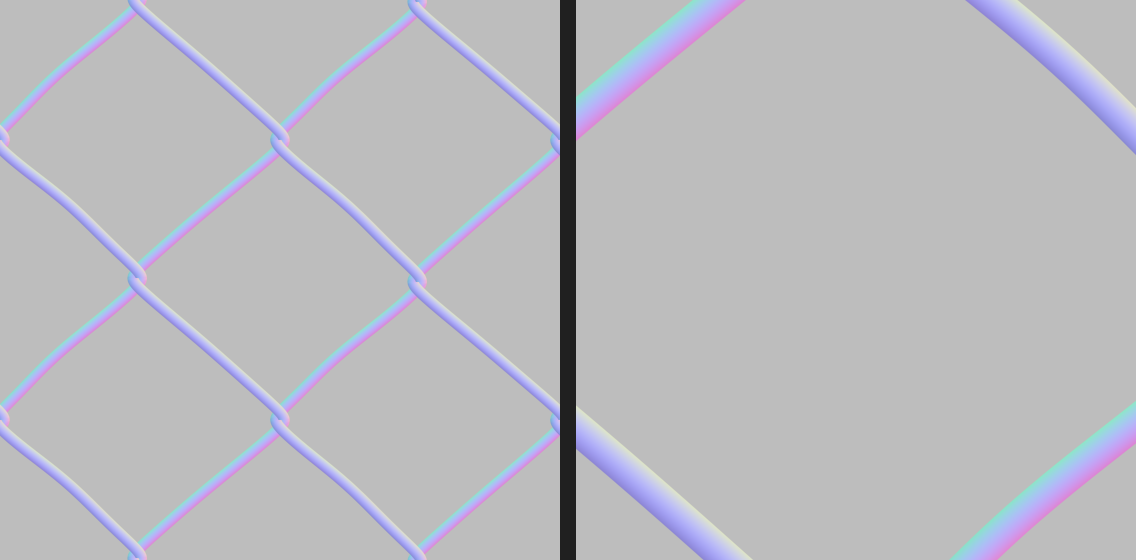
Left, the full canvas; right, a detail of the centre.
Write a WebGL 2 fragment shader that draws this texture map.

```glsl
#version 300 es
precision highp float;

#define COLUMN 0.25
#define PERIOD 0.5
#define RADIUS 0.0099
#define HOOK_REACH 0.0075
#define HOOK_SHARPNESS 0.99
#define COLUMN_SHIFT 0.005
#define SAG 0.003
#define BOW_EVEN 0.009
#define BOW_ODD 0.002
#define BACKGROUND vec3(0.74)
#define WIRE_FACE vec3(0.71, 0.71, 0.97)

uniform vec2 u_resolution;
out vec4 fragColor;

const float TAU = 6.2831853;
const int STEPS = 12;
const float SEARCH = 0.018;

struct Strand {
    vec2 offset;   // from the nearest point of the centre line
    float height;  // larger values lie in front
};

// Every second column of hooks stands slightly to the left
float columnX(float index) {
    return index * COLUMN - COLUMN_SHIFT * mod(index, 2.0);
}

// Neighbouring wires run half a period apart
float wirePhase(float index, float y) {
    return TAU * (y / PERIOD + 0.5 * mod(index, 2.0));
}

// Centre line of a wire: a zigzag with rounded hooks and bowed sides
float wireX(float index, float y) {
    float phase = wirePhase(index, y);
    float left = columnX(index) - HOOK_REACH;
    float right = columnX(index + 1.0) + HOOK_REACH;
    float zigzag = asin(HOOK_SHARPNESS * cos(phase)) / asin(HOOK_SHARPNESS);
    float bow = mix(BOW_EVEN, BOW_ODD, mod(index, 2.0));
    float bend = pow(abs(sin(phase)), 3.0) * sign(sin(phase));
    return mix(left, right, 0.5 + 0.5 * zigzag) + bow * bend * (1.0 - 0.4 * cos(phase));
}

// Search short pieces of the centre line around the point
Strand nearestStrand(float index, vec2 p) {
    vec2 nearest = vec2(1e3);
    vec2 a = vec2(wireX(index, p.y - SEARCH), p.y - SEARCH);
    for (int i = 1; i <= STEPS; i++) {
        float y = p.y - SEARCH + 2.0 * SEARCH * float(i) / float(STEPS);
        vec2 b = vec2(wireX(index, y), y);
        vec2 along = b - a;
        float t = clamp(dot(p - a, along) / dot(along, along), 0.0, 1.0);
        vec2 offset = p - a - along * t;
        if (dot(offset, offset) < dot(nearest, nearest)) nearest = offset;
        a = b;
    }
    return Strand(nearest, sin(wirePhase(index, p.y - nearest.y)));
}

// Tint the round wire by the direction its surface faces
vec3 wireColor(vec2 offset) {
    vec2 facing = offset / max(RADIUS, length(offset));
    vec3 tilt = vec3(0.25 * facing, -0.17 * dot(facing, facing) - 0.03 * facing.y);
    return WIRE_FACE + tilt;
}

vec3 paint(vec3 under, Strand strand, float pixel) {
    float edge = length(strand.offset) - RADIUS;
    float cover = 1.0 - smoothstep(-0.75 * pixel, 0.75 * pixel, edge);
    return mix(under, wireColor(strand.offset), cover);
}

void main() {
    vec2 p = gl_FragCoord.xy / u_resolution;
    float pixel = 1.0 / min(u_resolution.x, u_resolution.y);

    // Slight unevenness in the height of the hooks
    p.y -= SAG * sin(TAU * p.x);

    // Only the two wires that meet at the closest column can be seen
    float column = floor(p.x / COLUMN + 0.5);
    Strand leftWire = nearestStrand(column - 1.0, p);
    Strand rightWire = nearestStrand(column, p);

    // Paint from back to front so the hooks interlock
    bool leftInFront = leftWire.height > rightWire.height;
    vec3 color = BACKGROUND;
    if (leftInFront) {
        color = paint(color, rightWire, pixel);
        color = paint(color, leftWire, pixel);
    } else {
        color = paint(color, leftWire, pixel);
        color = paint(color, rightWire, pixel);
    }
    fragColor = vec4(color, 1.0);
}
```
